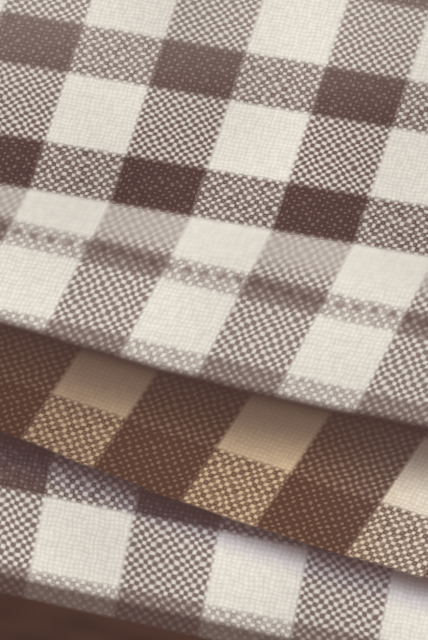
Reproduce this texture procedurally as a Shadertoy shader.

```glsl
// Folded gingham cloth: a draped sheet with a stitched hem over two shaded folds.
// Each layer has sheared warp/weft axes; a soft, uneven weave of pale and brown
// threads gives the three check tones, and contact shadows separate the folds.

const float PI = 3.14159265;
const vec3 PALE = vec3(0.885, 0.862, 0.818);
const vec3 BROWN = vec3(0.36, 0.27, 0.255);
const vec3 SHADOW = vec3(0.28, 0.20, 0.185);
const vec3 WOOD = vec3(0.30, 0.21, 0.18);

vec2 hashGradient(vec2 cell) {
    float n = fract(sin(dot(cell, vec2(127.1, 311.7))) * 4375.85);
    return vec2(cos(n * 2.0 * PI), sin(n * 2.0 * PI));
}

float gradientNoise(vec2 p) {
    vec2 i = floor(p), f = p - i;
    vec2 w = f * f * f * (f * (f * 6.0 - 15.0) + 10.0);
    vec2 e = vec2(1.0, 0.0);
    float a = dot(hashGradient(i), f);
    float b = dot(hashGradient(i + e.xy), f - e.xy);
    float c = dot(hashGradient(i + e.yx), f - e.yx);
    float d = dot(hashGradient(i + e.xx), f - e.xx);
    return mix(mix(a, b, w.x), mix(c, d, w.x), w.y);
}

// 1 inside a repeating band, 0 between bands
float stripe(float x, float centre, float period, float halfWidth) {
    float d = abs(fract((x - centre) / period + 0.5) - 0.5) * period;
    return 1.0 - smoothstep(halfWidth - 0.008, halfWidth + 0.008, d);
}

// Plain weave: warp and weft threads alternate on top in a soft checkerboard
vec3 weave(vec2 cloth, float warpBrown, float weftBrown, vec2 threadSize, float crispness) {
    vec2 t = cloth / threadSize;
    t += 0.6 * vec2(gradientNoise(t * 0.31), gradientNoise(t * 0.31 + 31.0));
    float knot = sin(PI * t.x) * sin(PI * t.y);
    float yarn = gradientNoise(t * vec2(0.8, 0.55) + 9.0);
    float over = mix(0.46, smoothstep(-0.75, 0.85, knot + 0.45 * yarn), crispness);
    float brown = mix(weftBrown, warpBrown, over);
    // Pale flecks show through where both threads are brown
    float fleck = smoothstep(0.1, 0.9, -knot + 0.8 * yarn);
    brown *= 0.99 - 0.26 * crispness * fleck;
    float relief = 1.0 + crispness * (0.09 * abs(knot) - 0.055) + 0.05 * yarn;
    return mix(PALE, BROWN, brown) * relief;
}

// Upper sheet, bending over a crest into its stitched hem
vec3 upperSheet(vec2 p, float edge) {
    float v = p.y - 0.17 * p.x;
    float u = p.x + 0.33 * p.y + 0.17 * max(v - 0.434, 0.0);
    float hem = smoothstep(0.425, 0.445, v);
    float hemV = v - 0.06 * p.x;
    float crest = smoothstep(0.415, 0.45, v) * (1.0 - smoothstep(0.48, 0.55, v));

    float warp = 1.0 - stripe(u, 0.314, 0.40, 0.10);
    float weft = mix(stripe(v, 0.373, 0.289, 0.059),
                     0.50 * stripe(hemV, 0.537, 0.215, 0.030), hem);
    // Browns are washed out near the top and along the hem
    float fade = mix(0.74, 1.04, smoothstep(0.0, 0.38, p.y));
    warp *= mix(fade, 0.84, hem);
    weft *= mix(fade, 1.0, hem);
    vec2 size = v < 0.434 ? vec2(0.0112, 0.0092) : vec2(0.0118, 0.0112);
    vec3 col = weave(vec2(u, v), warp, weft, size, 0.72 * (1.0 - 0.65 * crest));

    // Light on the crest and the dimple along the seam
    col = mix(col, vec3(0.87, 0.84, 0.80), 0.28 * crest);
    float seam = hemV - 0.530 - 0.004 * sin(p.x * 19.0);
    float dash = abs(fract(u / 0.043) - 0.5) * 0.043;
    float stitch = 1.0 - smoothstep(0.003, 0.014, length(vec2(dash * 0.7, seam)));
    col = mix(col, BROWN, 0.42 * stitch);
    col = mix(col, BROWN, 0.30 * warp * exp(-pow(seam / 0.022, 2.0)));

    // Edge turning away from the light
    return mix(col, SHADOW, 0.75 * smoothstep(-0.022, 0.003, p.y - edge));
}

// Middle fold, mostly in the shade of the hem
vec3 middleFold(vec2 p, float depth) {
    vec2 cloth = vec2(p.x + 0.67 * p.y, p.y - 0.33 * p.x);
    float warp = 1.0 - stripe(cloth.x, 1.315, 0.470, 0.107);
    float weft = stripe(cloth.y, 0.96, 0.34, 0.077);
    weft = max(0.9 * weft, 0.68 * warp);
    vec3 col = weave(cloth, warp, weft, vec2(0.0130, 0.0105), 0.85);
    col *= mix(vec3(1.0, 0.90, 0.77), vec3(1.0, 0.97, 0.93), smoothstep(0.7, 1.0, p.x));
    float shade = 0.62 + 0.33 * exp(-max(depth, 0.0) / 0.03);
    shade -= 0.36 * smoothstep(0.05, 0.20, depth);
    shade -= 0.30 * p.x * smoothstep(0.05, 0.17, depth);
    return mix(col, SHADOW, clamp(shade, 0.0, 1.0));
}

// Lowest fold, brightening away from the contact shadow
vec3 lowerFold(vec2 p, float depth, float rim) {
    vec2 cloth = vec2(p.x + 0.2 * p.y, p.y - 0.2 * p.x);
    float warp = 0.90 * (1.0 - stripe(cloth.x, 0.869, 0.424, 0.109));
    float weft = stripe(cloth.y, 1.051, 0.36, 0.09);
    weft *= mix(1.0, 0.5, smoothstep(1.15, 1.3, cloth.y));
    vec3 col = weave(cloth, warp, weft, vec2(0.0122, 0.0110), 0.76);
    float contact = 0.75 * (1.0 - smoothstep(0.0, 0.065, depth));
    col = mix(col, col * vec3(0.85, 0.84, 0.90), 1.0 - smoothstep(0.04, 0.10, depth));
    col = mix(col, SHADOW, contact);
    return mix(col, SHADOW, 0.68 * smoothstep(-0.014, 0.006, rim));
}

void mainImage(out vec4 fragColor, in vec2 fragCoord) {
    // x runs 0..1 rightward, y runs 0..1.5 downward
    vec2 p = fragCoord / iResolution.xy;
    p.y = 1.5 * (1.0 - p.y);

    // Fold boundaries
    float bow = 0.018 * sin(PI * p.x) + 0.006 * gradientNoise(vec2(p.x * 7.0, 2.3));
    float hemEdge = 0.757 + 0.245 * p.x + bow;
    float foldEdge = 1.010 + 0.345 * p.x + bow;
    float rimEdge = 1.348 + 0.225 * p.x;

    // Layers from front to back, with the table beneath
    vec3 col = upperSheet(p, hemEdge);
    col = mix(col, middleFold(p, p.y - hemEdge), smoothstep(-0.006, 0.006, p.y - hemEdge));
    col = mix(col, lowerFold(p, p.y - foldEdge, p.y - rimEdge),
              smoothstep(-0.005, 0.005, p.y - foldEdge));
    float grain = gradientNoise(vec2(p.x * 6.0 + p.y * 5.0, p.y * 22.0 - p.x * 5.0));
    col = mix(col, WOOD * (1.0 + 0.22 * grain), smoothstep(0.034, 0.046, p.y - rimEdge));

    // Uneven light across the cloth
    col *= 1.0 + 0.07 * gradientNoise(p * 3.5 + 4.0);
    fragColor = vec4(clamp(col, 0.0, 1.0), 1.0);
}
```
